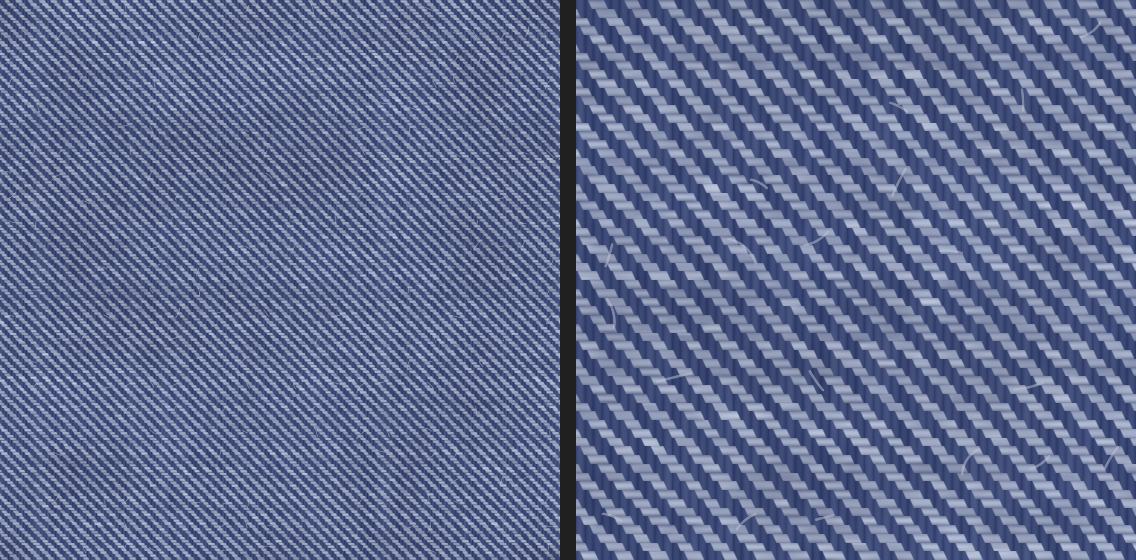
Left: the whole. Right: its middle third, enlarged.
A WebGL 1 fragment shader for this texture:

```glsl
precision highp float;
// Worn blue denim: a diagonal twill of pale weft floats over indigo warp threads.
uniform vec2 u_resolution;

const float REPEATS = 48.0;          // twill ribs across and down
const float THREADS_PER_RIB = 4.0;
const float THREADS = REPEATS * THREADS_PER_RIB;
const float FLOAT_WIDTH = 0.46;      // pale share of each rib
const float EDGE_JITTER = 0.10;      // ragged ends of the weft floats
const float WEAR = 0.16;             // strength of the broad fading
const float FIBRE_CELLS = 24.0;
const float FIBRE_CHANCE = 0.35;
const float FIBRE_WIDTH = 0.018;     // in fibre cells

const vec3 DEEP_INDIGO = vec3(0.17, 0.22, 0.39);
const vec3 INDIGO = vec3(0.27, 0.32, 0.49);
const vec3 WEFT_SHADE = vec3(0.40, 0.44, 0.57);
const vec3 WEFT_LIGHT = vec3(0.67, 0.71, 0.80);
const vec3 FIBRE_COLOUR = vec3(0.74, 0.77, 0.84);

float hash(vec2 p) {
  vec3 q = fract(vec3(p.xyx) * 0.1031);
  q += dot(q, q.yzx + 33.33);
  return fract((q.x + q.y) * q.z);
}

// Value noise that wraps after the given whole number of cells.
float wrapNoise(vec2 uv, vec2 cells) {
  vec2 p = uv * cells;
  vec2 i = floor(p);
  vec2 f = fract(p);
  f = f * f * (3.0 - 2.0 * f);
  vec2 a = mod(i, cells);
  vec2 b = mod(i + 1.0, cells);
  return mix(mix(hash(a), hash(vec2(b.x, a.y)), f.x),
             mix(hash(vec2(a.x, b.y)), hash(b), f.x), f.y);
}

// Rounded thread profile: 0 in the gap, 1 on the crest.
float threadCrest(float x) {
  float d = abs(fract(x) - 0.5) * 2.0;
  return 1.0 - d * d;
}

// Short bent hair kept inside its own cell.
float fibreMask(vec2 uv, float pixel) {
  vec2 p = uv * FIBRE_CELLS;
  vec2 cell = mod(floor(p), FIBRE_CELLS);
  float angle = 6.2832 * hash(cell + 11.0);
  vec2 centre = 0.35 + 0.3 * vec2(hash(cell + 23.0), hash(cell + 37.0));
  vec2 q = fract(p) - centre;
  q = mat2(cos(angle), -sin(angle), sin(angle), cos(angle)) * q;
  q.y -= 2.5 * (hash(cell + 51.0) - 0.5) * q.x * q.x;
  float halfLength = 0.12 + 0.14 * hash(cell + 67.0);
  float d = length(vec2(max(abs(q.x) - halfLength, 0.0), q.y));
  float aa = pixel * FIBRE_CELLS;
  float line = 1.0 - smoothstep(FIBRE_WIDTH - 0.5 * aa, FIBRE_WIDTH + 0.5 * aa, d);
  return line * step(hash(cell + 83.0), FIBRE_CHANCE);
}

void main() {
  vec2 uv = gl_FragCoord.xy / u_resolution;
  float pixel = 1.0 / min(u_resolution.x, u_resolution.y);
  vec2 thread = uv * THREADS;
  vec2 index = mod(floor(thread), THREADS);

  // Twill: each weft row shifts the pale float by one thread.
  float ribCoord = (thread.x + floor(thread.y) + 0.5) / THREADS_PER_RIB;
  float rib = mod(floor(ribCoord), REPEATS);
  float jitter = EDGE_JITTER * (hash(vec2(rib, index.y) + 7.0) - 0.5);
  float smoothRib = (thread.x + thread.y) / THREADS_PER_RIB;
  float phase = fract(mix(ribCoord, smoothRib, 0.45)) - 0.5;
  float aa = REPEATS * pixel;
  float edge = 0.5 * FLOAT_WIDTH + jitter;
  float weftMask = 1.0 - smoothstep(edge - aa, edge + aa, abs(phase));

  // Warp: dark vertical threads, each with its own dye depth.
  float warpTone = threadCrest(thread.x) * 0.75 + 0.5 * (hash(vec2(index.x, 3.0)) - 0.5);
  warpTone += 0.35 * (wrapNoise(uv, vec2(THREADS, REPEATS)) - 0.5) + 0.1;
  vec3 warp = mix(DEEP_INDIGO, INDIGO, clamp(warpTone, 0.0, 1.2));

  // Weft: pale horizontal strands with streaks and thick spots.
  float streak = wrapNoise(uv, vec2(REPEATS, THREADS * 2.0));
  float slub = smoothstep(0.78, 0.95, wrapNoise(uv + 0.5, vec2(REPEATS * 0.5, THREADS)));
  float weftTone = 0.15 + 0.6 * threadCrest(thread.y) + 0.5 * (streak - 0.5);
  weftTone += 0.3 * (hash(vec2(5.0, index.y)) - 0.5) + 0.3 * slub;
  vec3 weft = mix(WEFT_SHADE, WEFT_LIGHT, clamp(weftTone, 0.0, 1.25));

  vec3 colour = mix(warp, weft, weftMask);

  // Uneven fading and loose fibres.
  float fade = 0.6 * wrapNoise(uv, vec2(7.0)) + 0.4 * wrapNoise(uv, vec2(29.0));
  colour *= 1.0 + WEAR * (fade - 0.5);
  colour = mix(colour, FIBRE_COLOUR, 0.5 * fibreMask(uv, pixel));

  gl_FragColor = vec4(colour, 1.0);
}
```
